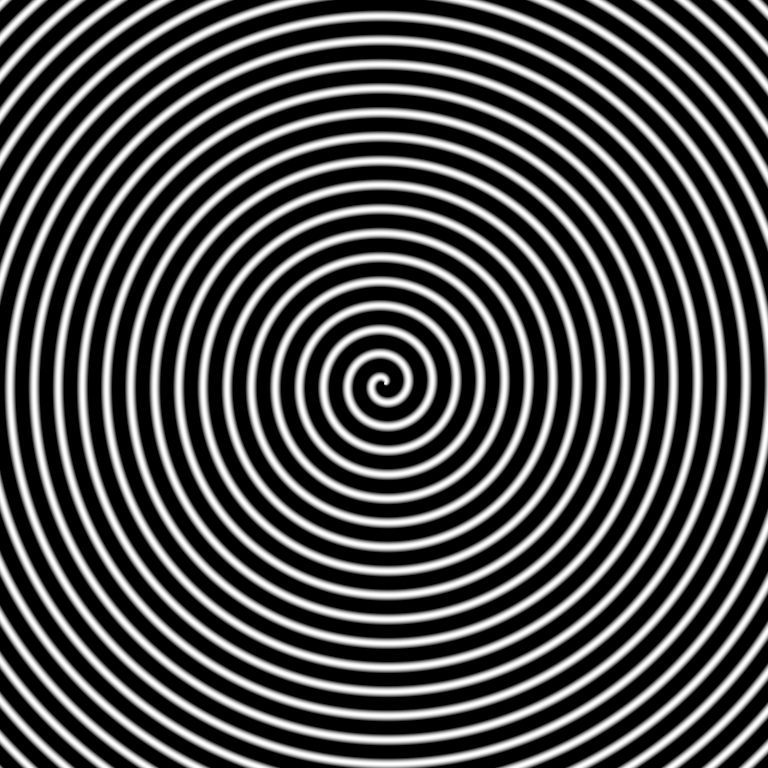
Give the GLSL for this pattern, as a WebGL 1 fragment shader.

```glsl
precision highp float;

uniform vec2 u_resolution;

const float TURN_RATE = 200.0; // radians of phase per canvas unit of radius

// Centred coordinates, one unit across the shorter side
vec2 canvasPoint(vec2 pixel, vec2 resolution) {
    return (pixel - 0.5 * resolution) / min(resolution.x, resolution.y);
}

// Cosine wave along an Archimedean spiral that unwinds counterclockwise
float spiralWave(vec2 point, float turnRate) {
    float radius = length(point);
    vec2 direction = point / max(radius, 1e-5);
    float phase = turnRate * radius;
    // Equals cos(phase - angle), with no seam in the angle
    return dot(direction, vec2(cos(phase), sin(phase)));
}

void main() {
    vec2 point = canvasPoint(gl_FragCoord.xy, u_resolution);
    float brightness = max(spiralWave(point, TURN_RATE), 0.0);
    gl_FragColor = vec4(vec3(brightness), 1.0);
}
```
